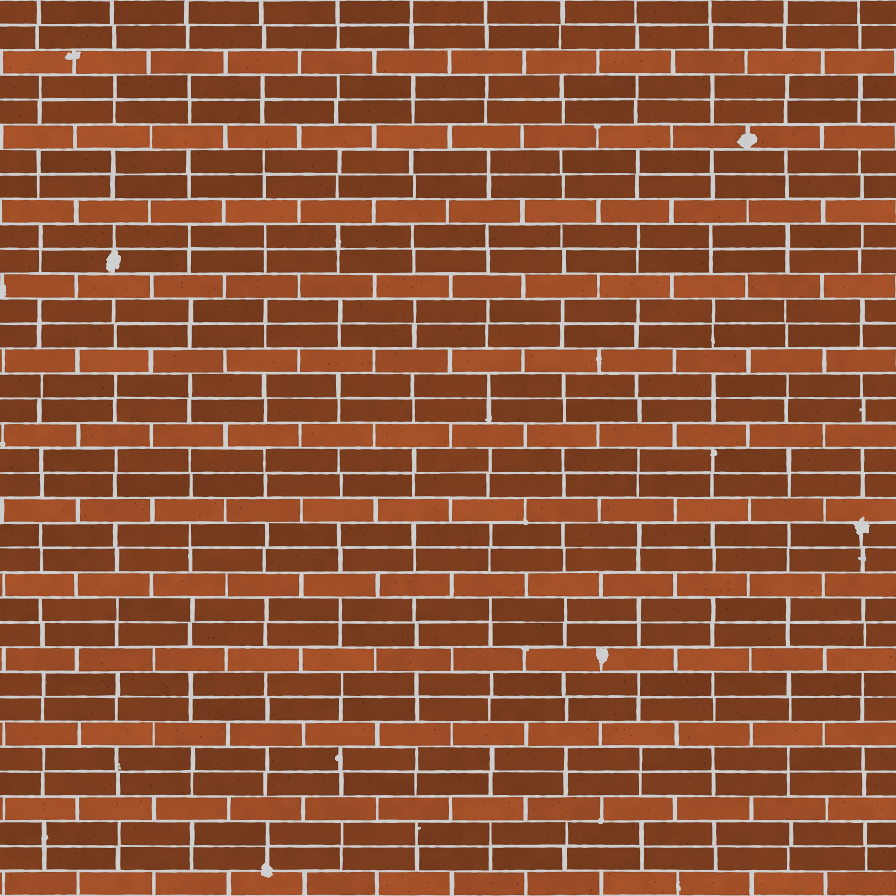
This texture is drawn by a Shadertoy shader. Its source:

```glsl
const vec2 GRID = vec2(12.0, 36.0);            // bricks across, courses up
const vec3 DARK_BRICK = vec3(0.475, 0.236, 0.118);
const vec3 LIGHT_BRICK = vec3(0.630, 0.308, 0.157);
const vec3 MORTAR = vec3(0.81);
const float LIGHT_SHIFT = -0.005;              // bond offsets, in bricks
const float DARK_SHIFT = 0.515;
const float LEAN = 0.065;                      // sideways drift from top to bottom
const float JOINT_JITTER = 0.045;
const vec2 JOINT_HALF = vec2(0.0013, 0.0027);  // range of upright joint half widths
const float BED_HALF = 0.0013;                 // half width of level joints
const float BED_VARIATION = 0.0009;
const float BED_TILT = 0.0012;
const float EDGE_ROUGHNESS = 0.0007;
const float EDGE_SHADE = 0.16;
const float CHIP_CHANCE = 0.06;
const vec2 CHIP_RADIUS = vec2(0.0025, 0.0105);
const float TONE_VARIATION = 0.09;
const float GRAIN = 0.06;
const float SPECK_CELLS = 110.0;
const float SPECK_CHANCE = 0.06;

float hash(vec2 p) {
    vec3 q = fract(p.xyx * 0.1031);
    q += dot(q, q.yzx + 33.33);
    return fract((q.x + q.y) * q.z);
}

float noise(vec2 p) {
    vec2 i = floor(p), f = fract(p);
    f = f * f * (3.0 - 2.0 * f);
    return mix(mix(hash(i), hash(i + vec2(1, 0)), f.x),
               mix(hash(i + vec2(0, 1)), hash(i + vec2(1, 1)), f.x), f.y);
}

bool isLightCourse(float row) {
    return mod(row, 3.0) < 0.5;
}

float courseShift(float row) {
    float drift = LEAN * (1.0 - row / GRID.y);
    return drift + (isLightCourse(row) ? LIGHT_SHIFT : DARK_SHIFT);
}

// Index of the upright joint nearest to x, with its position, in bricks
vec2 nearestJoint(float x, float row) {
    float shift = courseShift(row);
    float index = round(x - shift);
    float jitter = JOINT_JITTER * (hash(vec2(index, row) + 17.0) - 0.5);
    return vec2(index, index + shift + jitter);
}

// Signed distance to the edge of the brick, positive inside; also gives its id
float brickDistance(vec2 uv, out vec2 id) {
    vec2 p = uv * GRID;
    float row = floor(p.y);
    vec2 joint = nearestJoint(p.x, row);
    id = vec2(p.x > joint.y ? joint.x : joint.x - 1.0, row);
    float halfWidth = mix(JOINT_HALF.x, JOINT_HALF.y, hash(vec2(joint.x, row) + 41.0));
    float side = abs(p.x - joint.y) / GRID.x - halfWidth;

    // Each brick has its own uneven top and bottom
    float height = fract(p.y);
    vec2 seed = id + (height > 0.5 ? 61.0 : 83.0);
    float along = p.x - courseShift(row) - id.x - 0.5;
    float inset = BED_HALF + BED_VARIATION * (hash(seed) - 0.5)
                + BED_TILT * (hash(seed + 5.0) - 0.5) * along;
    float bed = min(height, 1.0 - height) / GRID.y - inset;
    return min(side, bed) + EDGE_ROUGHNESS * (noise(uv * 170.0) - 0.5);
}

// Signed distance to mortar-filled chips along the upright joints
float chipDistance(vec2 uv) {
    float nearest = 1.0;
    float ragged = 0.006 * (noise(uv * 170.0 + 9.0) - 0.5)
                 + 0.003 * (noise(uv * 380.0) - 0.5);
    for (float k = -1.0; k <= 1.0; k++) {
        float row = floor(uv.y * GRID.y) + k;
        vec2 joint = nearestJoint(uv.x * GRID.x, row);
        vec2 seed = vec2(joint.x, row);
        if (hash(seed + 103.0) > CHIP_CHANCE) continue;
        vec2 center = vec2(joint.y, row + hash(seed + 127.0)) / GRID;
        float size = pow(hash(seed + 149.0), 4.0);
        float radius = mix(CHIP_RADIUS.x, CHIP_RADIUS.y, size);
        vec2 stretch = mix(vec2(0.8, 1.3), vec2(1.3, 0.8), hash(seed + 163.0));
        nearest = min(nearest, length((uv - center) * stretch) - radius + ragged);
    }
    return nearest;
}

float specks(vec2 uv) {
    vec2 p = uv * SPECK_CELLS, cell = floor(p);
    vec2 center = 0.25 + 0.5 * vec2(hash(cell + 7.0), hash(cell + 29.0));
    float spot = 1.0 - smoothstep(0.03, 0.15, length(fract(p) - center));
    return spot * step(hash(cell + 53.0), SPECK_CHANCE);
}

void mainImage(out vec4 fragColor, in vec2 fragCoord) {
    vec2 uv = fragCoord / iResolution.xy;
    float pixel = 1.0 / min(iResolution.x, iResolution.y);
    vec2 id;
    float edge = brickDistance(uv, id);
    edge = min(edge, chipDistance(uv));

    // Fired clay: tone per brick, soft mottling, grain and pits
    vec3 brick = isLightCourse(id.y) ? LIGHT_BRICK : DARK_BRICK;
    float tone = 1.0 + TONE_VARIATION * (hash(id + 211.0) - 0.5);
    tone += GRAIN * (noise(uv * 65.0) - 0.5) + 0.5 * GRAIN * (noise(uv * 400.0) - 0.5);
    tone -= 0.3 * specks(uv);
    tone -= EDGE_SHADE * noise(uv * 90.0 + 31.0) * (1.0 - smoothstep(0.0, 0.002, edge));

    vec3 mortar = MORTAR * (1.0 + 0.03 * (noise(uv * 120.0) - 0.5));
    float cover = clamp(edge / pixel + 0.5, 0.0, 1.0);
    fragColor = vec4(mix(mortar, brick * tone, cover), 1.0);
}
```
